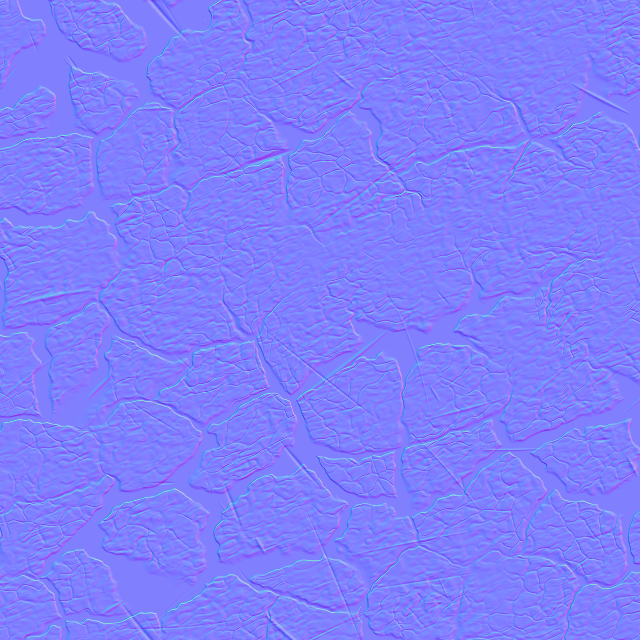
Reproduce this texture map procedurally as a three.js fragment shader.

```glsl
// Tangent-space normal map of cracked, flaky ground: rough raised plates parted
// by smooth channels, broken by fine cracks and crossed by thin scratches.
// A height field is differenced into a slope; scratch slopes are added directly.
varying vec2 vUv;

const float GRAIN_ANGLE = 0.36;      // direction the plates and flakes run in
const float SAMPLE_STEP = 0.0011;    // spacing of the height samples
const float PLATE_SCALE = 6.2;
const float PLATE_STRETCH = 1.35;
const float PLATE_HEIGHT = 0.0011;
const float UPPER_EDGE = 0.0036;     // crisp edge width on the upper side
const float LOWER_EDGE = 0.0085;     // soft edge width on the lower side
const float CHANNEL_MAX = 0.0125;    // widest half width
const float CRACK_SCALE = 25.0;
const float CRACK_WIDTH = 0.0038;
const float CRACK_DEPTH = 0.0006;
const float FLAKE_SCALE = 54.0;
const float FLAKE_HEIGHT = 0.0004;
const float GRAIN_SCALE = 110.0;
const float GRAIN_HEIGHT = 0.00075;
const float GRAIN_STRETCH = 1.8;
const int SCRATCH_COUNT = 90;
const float SCRATCH_STRENGTH = 0.85;

float hash(vec2 p) {
  return fract(sin(dot(p, vec2(127.1, 311.7))) * 43758.5453);
}

vec2 hash2(vec2 p) {
  return vec2(hash(p), hash(p + vec2(37.3, 17.9)));
}

float noise(vec2 p) {
  vec2 i = floor(p);
  vec2 f = fract(p);
  f = f * f * (3.0 - 2.0 * f);
  return mix(mix(hash(i), hash(i + vec2(1.0, 0.0)), f.x),
             mix(hash(i + vec2(0.0, 1.0)), hash(i + vec2(1.0, 1.0)), f.x), f.y);
}

vec2 noise2(vec2 p) {
  return vec2(noise(p), noise(p + vec2(51.7, 83.2))) - 0.5;
}

// x: approximate distance to the cell border, y: height above the cell centre
vec2 cellBorder(vec2 p) {
  vec2 cell = floor(p);
  float nearest = 9.0;
  float second = 9.0;
  float above = 0.0;
  for (int y = -1; y <= 1; y++) {
    for (int x = -1; x <= 1; x++) {
      vec2 c = cell + vec2(float(x), float(y));
      vec2 offset = p - c - 0.1 - 0.8 * hash2(c);
      float d = length(offset);
      second = min(second, max(nearest, d));
      above = d < nearest ? offset.y : above;
      nearest = min(nearest, d);
    }
  }
  return vec2(0.5 * (second - nearest), above);
}

float height(vec2 uv) {
  float s = sin(GRAIN_ANGLE);
  float c = cos(GRAIN_ANGLE);
  vec2 p = vec2(c * uv.x + s * uv.y, c * uv.y - s * uv.x) + 3.0;

  // Ragged outlines
  vec2 warped = p + 0.05 * noise2(p * 10.0) + 0.026 * noise2(p * 24.0)
              + 0.012 * noise2(p * 52.0) + 0.006 * noise2(p * 110.0);

  // Plates and the channels between them; some seams close
  float opening = noise(p * vec2(4.0, 9.0));
  float channel = CHANNEL_MAX * smoothstep(0.4, 0.95, opening);
  float seam = smoothstep(0.15, 0.45, opening);
  vec2 border = cellBorder(warped * vec2(1.0, PLATE_STRETCH) * PLATE_SCALE);
  float edge = mix(LOWER_EDGE, UPPER_EDGE, smoothstep(-0.25, 0.1, border.y));
  float plate = smoothstep(channel, channel + edge, border.x / PLATE_SCALE);
  plate = mix(1.0, plate, seam);

  // Cracks inside the plates
  float gap = cellBorder(warped * vec2(1.0, 1.5) * CRACK_SCALE + 9.0).x / CRACK_SCALE;
  float crackAmount = smoothstep(0.25, 0.7, noise(p * 16.0 + 5.0));
  float crack = crackAmount * (1.0 - smoothstep(0.0, CRACK_WIDTH, gap));

  // Creased flakes and fine grain, stretched along the run
  vec2 g = (p + 0.007 * noise2(p * 60.0)) * vec2(1.0, GRAIN_STRETCH);
  float flake = smoothstep(0.0, 0.5, abs(2.0 * noise(g * FLAKE_SCALE) - 1.0));
  float grain = noise(g * GRAIN_SCALE) + 0.3 * noise(g * GRAIN_SCALE * 1.6);
  float roughness = 0.5 + noise(p * 18.0 + 2.0);

  float surface = PLATE_HEIGHT - CRACK_DEPTH * crack
                + roughness * (FLAKE_HEIGHT * flake + GRAIN_HEIGHT * (grain - 0.65));
  return plate * surface;
}

// Summed slope of bent, tapering scratches, wrapped at the canvas edges
vec2 scratchSlope(vec2 uv) {
  vec2 slope = vec2(0.0);
  for (int i = 0; i < SCRATCH_COUNT; i++) {
    vec2 id = vec2(float(i) + 1.0, 7.0);
    vec2 shape = hash2(id + vec2(0.0, 11.0));
    vec2 turn = hash2(id + vec2(0.0, 23.0));
    vec2 look = hash2(id + vec2(0.0, 41.0));
    float angle = turn.x < 0.45 ? GRAIN_ANGLE + 0.9 * (turn.y - 0.4) : 1.5 + 1.3 * turn.y;
    vec2 along = vec2(cos(angle), sin(angle));
    vec2 across = vec2(-along.y, along.x);
    vec2 d = fract(uv - hash2(id) + 0.5) - 0.5;
    float halfLength = mix(0.015, 0.13, pow(shape.x, 4.0));
    float t = dot(d, along);
    float taper = max(0.0, 1.0 - t * t / (halfLength * halfLength));
    float width = mix(0.0014, 0.0034, pow(shape.y, 4.0)) * (0.5 + 0.5 * taper);
    float side = (dot(d, across) + 1.6 * (look.x - 0.5) * t * t) / width;
    float strength = SCRATCH_STRENGTH * (look.y < 0.5 ? -1.0 : 1.0) * mix(0.4, 1.3, shape.y);
    slope += across * strength * sqrt(taper) * side * exp(-side * side);
  }
  return slope;
}

void main() {
  float h = height(vUv);
  vec2 slope = vec2(height(vUv + vec2(SAMPLE_STEP, 0.0)) - h,
                    height(vUv + vec2(0.0, SAMPLE_STEP)) - h) / SAMPLE_STEP;
  slope += scratchSlope(vUv);
  vec3 normal = normalize(vec3(-slope, 1.0));
  gl_FragColor = vec4(0.5 + 0.5 * normal, 1.0);
}
```
